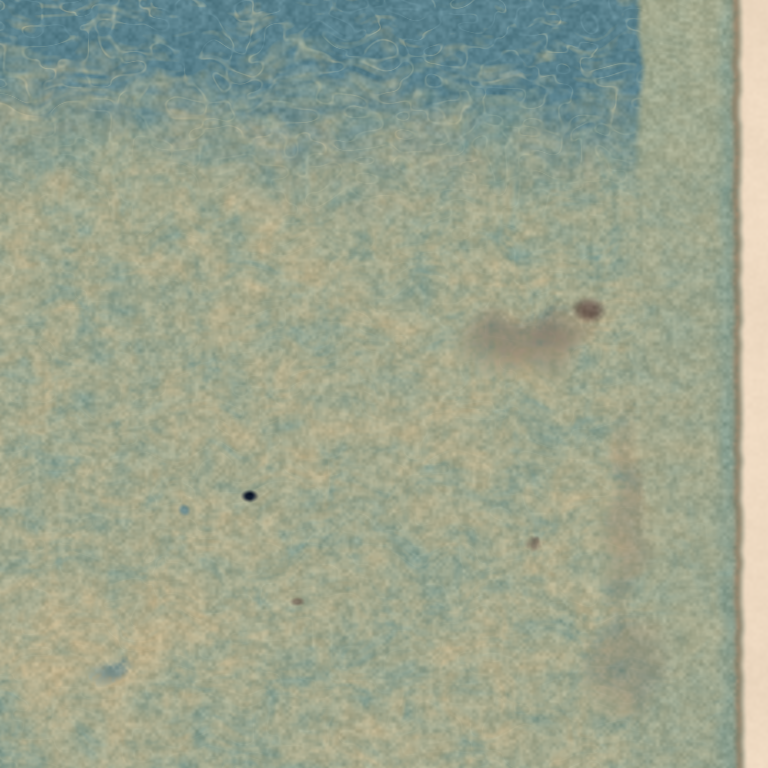
A three.js fragment shader for this texture:

```glsl
// Aged, green-tinted paper: a blue ink wash fades down from the top edge,
// over mottled fibres, with a few stains and a bare cream margin at the right.
// Layered value noise drives hue and lightness; soft ellipses make the marks.

#define BASE vec3(0.628, 0.655, 0.553)
#define WARM vec3(0.775, 0.700, 0.545)
#define TEAL vec3(0.430, 0.580, 0.565)
#define INK vec3(0.325, 0.490, 0.545)
#define CREAM vec3(0.930, 0.850, 0.755)
#define BROWN vec3(0.400, 0.325, 0.290)
#define MARGIN_X 0.962
#define WASH_END 0.833
#define MOTTLE 0.85
#define GRAIN 0.105

varying vec2 vUv;

float hash(vec2 p) {
  return fract(sin(dot(p, vec2(127.1, 311.7))) * 43758.5);
}

// Smooth value noise, from -1 to 1
float noise(vec2 p) {
  vec2 i = floor(p);
  vec2 f = fract(p);
  f = f * f * (3.0 - 2.0 * f);
  float low = mix(hash(i), hash(i + vec2(1.0, 0.0)), f.x);
  float high = mix(hash(i + vec2(0.0, 1.0)), hash(i + 1.0), f.x);
  return 2.0 * mix(low, high, f.y) - 1.0;
}

float fbm(vec2 p) {
  float sum = 0.0;
  float amp = 0.55;
  for (int i = 0; i < 4; i++) {
    sum += amp * noise(p);
    p = mat2(1.6, 1.2, -1.2, 1.6) * p + 17.3;
    amp *= 0.6;
  }
  return sum;
}

// Thin bright lines where the noise crosses zero
float fibres(vec2 p) {
  return 1.0 - smoothstep(0.0, 0.22, abs(noise(p)));
}

// Soft ellipse: 1 at its centre, 0 outside
float blot(vec2 p, vec2 centre, vec2 radius) {
  return 1.0 - smoothstep(0.25, 1.0, length((p - centre) / radius));
}

void main() {
  vec2 uv = vUv;
  vec2 warp = 0.012 * vec2(noise(uv * 22.0), noise(uv * 22.0 + 40.0));
  vec2 p = uv + warp;

  // Mottle, weave and grain
  float broad = fbm(uv * 7.0 + 3.0);
  float blotch = fbm(p * vec2(26.0, 34.0));
  float streak = noise(p * vec2(34.0, 125.0)) + 0.5 * noise(p * vec2(70.0, 190.0) + 9.0);
  float weave = noise(p * vec2(95.0, 24.0) + 60.0);
  float grain = 0.6 * noise(uv * 125.0) + 0.5 * noise(uv * 230.0 + 31.0);
  float threads = fibres(p * vec2(48.0, 75.0) + 80.0);

  // Broad hue drift: warmer to the lower left, cooler beside the margin
  float hue = 0.65 * blotch + 0.28 * broad + 0.17 * streak + 0.16 * weave + 0.12 * grain;
  hue += 0.45 * blot(p, vec2(0.12, 0.17), vec2(0.22, 0.13));
  hue -= 0.12 * smoothstep(0.45, 0.85, uv.x) - 0.06;
  float calm = 1.0 - 0.5 * smoothstep(0.80, 0.86, uv.x);
  hue *= MOTTLE * calm;
  vec3 color = mix(BASE, WARM, clamp(hue, 0.0, 0.8));
  color = mix(color, TEAL, clamp(-hue, 0.0, 0.8));

  // Blue wash, broken by horizontal streaks and pale fibres
  float depth = smoothstep(0.70, 1.02, uv.y + 0.06 * broad + 0.05 * (uv.x - 0.4));
  float inside = 1.0 - smoothstep(-0.006, 0.008, uv.x + 0.4 * warp.x - WASH_END);
  float wash = depth * (1.12 + 0.45 * streak - 0.4 * blotch) - 0.28 * threads * depth;
  color = mix(color, INK, clamp(wash * inside, 0.0, 0.95));
  color += 0.035 * threads * mix(0.35, 1.0, depth) * calm;

  // Cool strip and the faint border below the pale corner
  float strip = smoothstep(0.925, 0.950, uv.x + 0.5 * warp.x);
  color = mix(color, TEAL, strip * (0.38 + 0.15 * broad));
  float corner = smoothstep(0.775, 0.79, uv.y) * (1.0 - inside) * (1.0 - strip);
  color = mix(color, BASE * 1.02, 0.45 * corner);

  // Brown smudges, with rough outlines
  vec2 q = uv + 1.3 * warp + 0.006 * grain;
  float rough = 0.8 + 0.35 * grain;
  float smudge = 0.46 * blot(q, vec2(0.675, 0.553), vec2(0.105, 0.055));
  smudge += 0.25 * blot(q, vec2(0.74, 0.572), vec2(0.055, 0.035));
  smudge += 0.26 * blot(q, vec2(0.815, 0.33), vec2(0.035, 0.17));
  smudge += 0.25 * blot(q, vec2(0.82, 0.13), vec2(0.07, 0.09));
  color = mix(color, BROWN * 1.1, clamp(smudge * rough, 0.0, 0.6));

  // Small spots: brown, blue and one dark fleck
  vec2 s = uv + 0.3 * warp;
  float spots = 0.85 * blot(s, vec2(0.768, 0.597), vec2(0.025, 0.021));
  spots += 0.55 * blot(q, vec2(0.693, 0.298), vec2(0.020, 0.017));
  spots += 0.60 * blot(s, vec2(0.390, 0.217), vec2(0.012, 0.007));
  color = mix(color, BROWN, clamp(spots, 0.0, 0.9));
  float cool = 0.6 * blot(q, vec2(0.143, 0.125), vec2(0.035, 0.022));
  cool += 0.7 * blot(s, vec2(0.241, 0.336), vec2(0.010, 0.009));
  color = mix(color, INK, cool);
  color = mix(color, vec3(0.05, 0.09, 0.16), blot(uv, vec2(0.325, 0.354), vec2(0.013, 0.0095)));

  // Cream margin behind a worn brown edge
  float edge = uv.x - MARGIN_X + 0.004 * uv.y + 0.0015 * noise(vec2(3.0, uv.y * 60.0));
  float bare = smoothstep(-0.003, 0.012, edge);
  vec3 paper = CREAM + 0.02 * broad;
  color = mix(color, paper, bare);
  float rim = exp(-pow(edge / 0.0055, 2.0));
  color = mix(color, vec3(0.56, 0.47, 0.37), rim * (0.65 + 0.2 * grain));

  color += GRAIN * grain * mix(0.55, 0.12, bare);
  gl_FragColor = vec4(clamp(color, 0.0, 1.0), 1.0);
}
```
